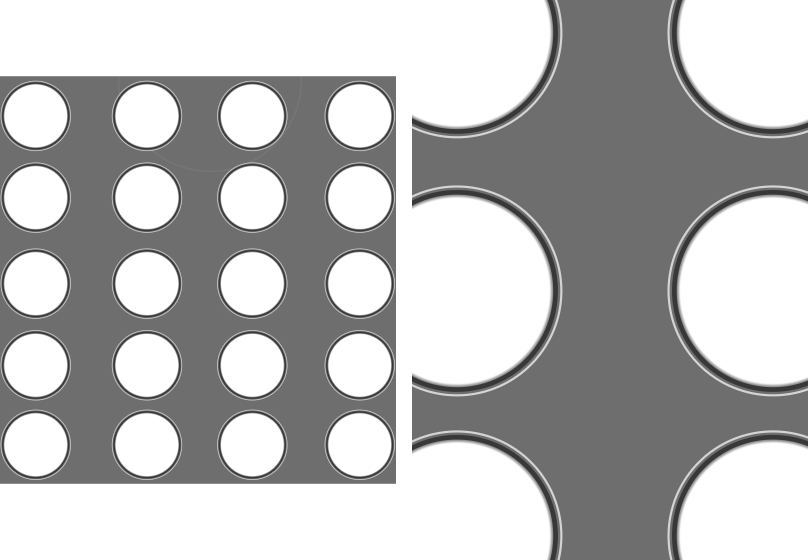
Left, the full canvas; right, a detail of the centre.
A WebGL 2 fragment shader for this pattern:

```glsl
#version 300 es
precision highp float;
// Grey plate on white, pierced by a 4 by 5 grid of round holes with bevelled rims.

// Lengths are fractions of the canvas height.
#define PLATE_BOTTOM 0.1361
#define PLATE_TOP 0.8639
#define HOLE_RADIUS 0.0548
#define BEVEL_RADIUS 0.0573
#define DARK_RADIUS 0.0601
#define RIM_INNER 0.0615
#define RIM_OUTER 0.0628
#define ASPECT 0.707
#define ARC_CENTER vec2(0.375, 0.857)
#define ARC_RADIUS 0.163
#define ARC_STRENGTH 0.035

uniform vec2 u_resolution;
out vec4 fragColor;

const vec3 WHITE = vec3(1.0);
const vec3 PLATE_GREY = vec3(0.43);
const vec3 DARK_GREY = vec3(0.22);
const vec3 BEVEL_GREY = vec3(0.56);
const vec3 RIM_GREY = vec3(0.83);

// Slightly uneven spacing of the columns and rows.
const float COLUMNS[4] = float[4](0.0638, 0.2624, 0.4505, 0.6423);
const float ROWS[5] = float[5](0.2057, 0.3477, 0.4935, 0.6471, 0.7930);

// Antialiased step: 0 below the edge, 1 above it.
float edge(float at, float value, float pixel) {
    return clamp((value - at) / pixel + 0.5, 0.0, 1.0);
}

float band(float inner, float outer, float value, float pixel) {
    return edge(inner, value, pixel) - edge(outer, value, pixel);
}

// Distance to the nearest hole centre.
float holeDistance(vec2 p) {
    float nearestX = 1.0;
    float nearestY = 1.0;
    for (int i = 0; i < 4; i++) nearestX = min(nearestX, abs(p.x - COLUMNS[i]));
    for (int j = 0; j < 5; j++) nearestY = min(nearestY, abs(p.y - ROWS[j]));
    return length(vec2(nearestX, nearestY));
}

void main() {
    vec2 p = gl_FragCoord.xy / u_resolution * vec2(ASPECT, 1.0);
    float pixel = 1.0 / u_resolution.y;

    // Plate with a faint arc scratched into its upper part
    vec3 color = PLATE_GREY;
    float arc = abs(length(p - ARC_CENTER) - ARC_RADIUS);
    color += ARC_STRENGTH * (1.0 - smoothstep(0.0, 0.0006 + pixel, arc));

    // Bright outer rim, dark groove, then a bevel fading into the hole
    float r = holeDistance(p);
    color = mix(color, RIM_GREY, band(RIM_INNER, RIM_OUTER, r, pixel));
    color = mix(color, DARK_GREY, 1.0 - edge(DARK_RADIUS, r, pixel));
    vec3 bevel = mix(WHITE, BEVEL_GREY, smoothstep(HOLE_RADIUS, BEVEL_RADIUS, r));
    color = mix(color, bevel, 1.0 - edge(BEVEL_RADIUS, r, pixel));

    // White margins above and below the plate
    color = mix(WHITE, color, band(PLATE_BOTTOM, PLATE_TOP, p.y, pixel));
    fragColor = vec4(color, 1.0);
}
```
